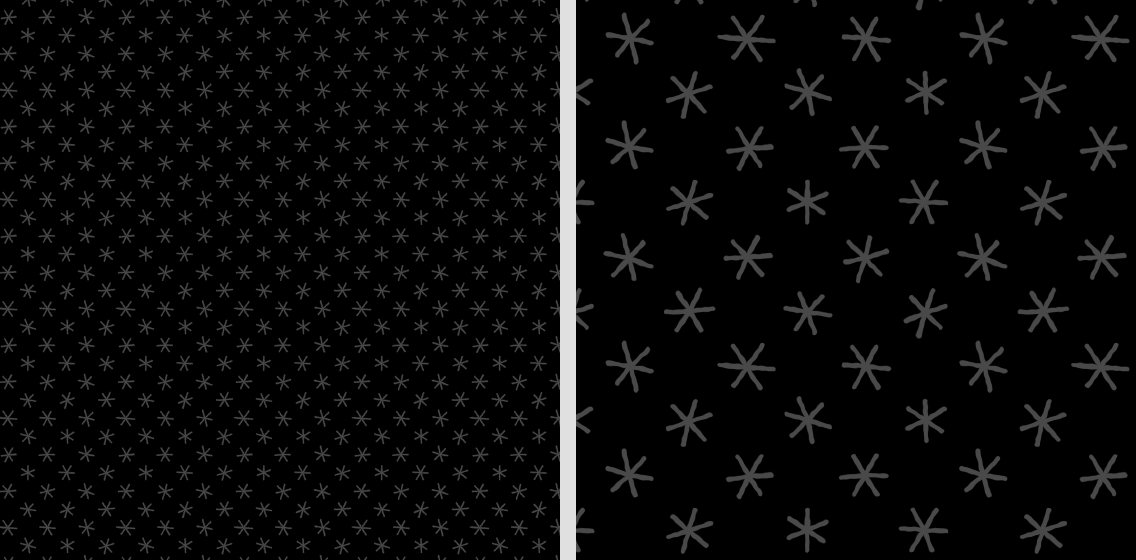
Left: the whole. Right: its middle third, enlarged.
Write a WebGL 2 fragment shader that draws this pattern.

```glsl
#version 300 es
precision highp float;

uniform vec2 u_resolution;
out vec4 outColor;

const vec3 GROUND = vec3(0.0);
const vec3 INK = vec3(0.285);
const vec2 PITCH = vec2(0.0702, 0.03255);   // column and row spacing
const vec2 FIRST_STAR = vec2(0.0146, 1.0345);
const ivec2 REPEAT = ivec2(3, 6);           // stars in one repeat
const int ARMS = 6;
const float HALF_WIDTH = 0.00142;
const float ARM_TURN_JITTER = 0.22;         // radians
const float ARM_LENGTH_JITTER = 0.16;
const float CENTRE_JITTER = 0.0016;
const float WOBBLE = 0.0008;
const float WOBBLE_SCALE = 230.0;
const float TAU = 6.2831853;

// Turn in degrees and radius, row by row within a repeat
const float TURN[18] = float[18](
    0.0, 0.0, -11.0,   -14.0, 30.0, 14.0,
    4.0, 0.0, -13.0,   28.0, -5.0, 15.0,
    7.0, 15.0, -16.0,  -8.0, 16.0, 0.0);
const float RADIUS[18] = float[18](
    0.0162, 0.0153, 0.0150,  0.0143, 0.0138, 0.0146,
    0.0148, 0.0148, 0.0149,  0.0132, 0.0149, 0.0146,
    0.0146, 0.0145, 0.0146,  0.0145, 0.0146, 0.0149);

vec2 hash2(vec2 p) {
    vec3 q = fract(p.xyx * vec3(0.1031, 0.1030, 0.0973));
    q += dot(q, q.yzx + 33.33);
    return fract((q.xx + q.yz) * q.zy);
}

float gradientDot(vec2 cell, vec2 offset) {
    float angle = TAU * hash2(cell).x;
    return dot(vec2(cos(angle), sin(angle)), offset);
}

float gradientNoise(vec2 p) {
    vec2 i = floor(p), f = fract(p);
    vec2 w = f * f * f * (f * (f * 6.0 - 15.0) + 10.0);
    vec2 e = vec2(1.0, 0.0);
    float low = mix(gradientDot(i, f), gradientDot(i + e, f - e), w.x);
    float high = mix(gradientDot(i + e.yx, f - e.yx),
                     gradientDot(i + e.xx, f - e.xx), w.x);
    return mix(low, high, w.y);
}

float segmentDistance(vec2 p, vec2 end) {
    float t = clamp(dot(p, end) / dot(end, end), 0.0, 1.0);
    return length(p - t * end);
}

// Distance to a hand-drawn star with uneven arms
float starDistance(vec2 p, int id) {
    vec2 seed = vec2(float(id) * 7.0 + 3.0, 41.0);
    p -= (hash2(seed) - 0.5) * CENTRE_JITTER;
    vec2 q = p * WOBBLE_SCALE + seed;
    p += WOBBLE * vec2(gradientNoise(q), gradientNoise(q + 19.7));
    float d = 1.0;
    for (int arm = 0; arm < ARMS; arm++) {
        vec2 jitter = hash2(seed + vec2(float(arm) * 5.0, 13.0)) - 0.5;
        float angle = radians(TURN[id]) + TAU * float(arm) / float(ARMS)
                    + jitter.x * ARM_TURN_JITTER;
        float reach = RADIUS[id] * (1.0 + jitter.y * ARM_LENGTH_JITTER) - HALF_WIDTH;
        d = min(d, segmentDistance(p, reach * vec2(cos(angle), sin(angle))));
    }
    return d - HALF_WIDTH;
}

void main() {
    float pixel = 1.0 / min(u_resolution.x, u_resolution.y);
    vec2 uv = gl_FragCoord.xy * pixel;

    // Staggered rows, counted downwards
    vec2 grid = vec2(uv.x - FIRST_STAR.x, FIRST_STAR.y - uv.y) / PITCH;
    float row = floor(grid.y + 0.5);
    float stagger = 0.5 * mod(row, 2.0);
    float column = floor(grid.x - stagger + 0.5);
    vec2 local = (grid - vec2(column + stagger, row)) * PITCH * vec2(1.0, -1.0);

    // Position of this star within its repeat
    int tileX = int(mod(column, float(REPEAT.x)));
    int tileY = int(mod(row, float(REPEAT.y)));
    float d = starDistance(local, tileY * REPEAT.x + tileX);

    float ink = 1.0 - smoothstep(-0.75 * pixel, 0.75 * pixel, d);
    outColor = vec4(mix(GROUND, INK, ink), 1.0);
}
```
